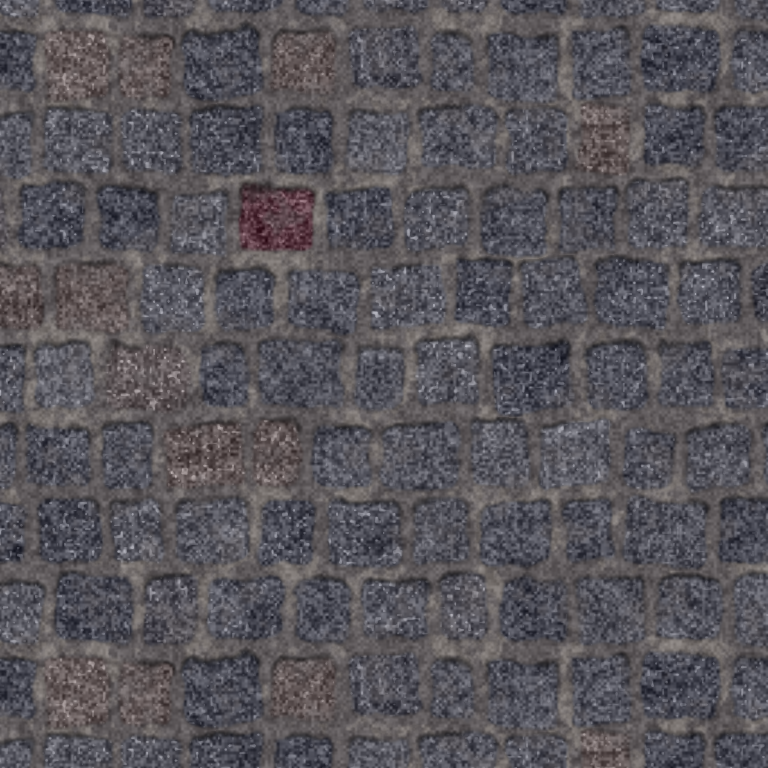
Write a Shadertoy shader that draws this texture.

```glsl
// Worn granite setts in staggered rows, with muddy, sandy joints.
#define PITCHES vec2(10.2, 9.8)  // setts across and rows down the canvas
#define ROW_PERIOD 8.0           // rows before the paving repeats
#define JOINT 0.085              // half the joint width, in pitches
#define WIDTH_JITTER 0.32
#define EDGE_WOBBLE 0.13
#define GRAIN 0.27
#define STONE_DARK vec3(0.265, 0.27, 0.315)
#define STONE_PALE vec3(0.35, 0.35, 0.385)
#define STONE_BROWN vec3(0.40, 0.345, 0.335)
#define STONE_RED vec3(0.33, 0.20, 0.24)
#define MUD vec3(0.375, 0.355, 0.362)
#define SAND vec3(0.51, 0.485, 0.47)

float hash(vec2 p) {
    return fract(sin(dot(p, vec2(127.1, 311.7))) * 43758.5);
}

float latticeHash(vec2 cell, float freq) {
    return hash(vec2(cell.x, mod(cell.y, ROW_PERIOD * freq)) + freq * 0.37);
}

// Value noise that wraps with the paving; freq is a whole number.
float noise(vec2 p, float freq) {
    p *= freq;
    vec2 i = floor(p), f = fract(p);
    f = f * f * (3.0 - 2.0 * f);
    vec2 e = vec2(1.0, 0.0);
    return mix(mix(latticeHash(i, freq), latticeHash(i + e.xy, freq), f.x),
               mix(latticeHash(i + e.yx, freq), latticeHash(i + e.xx, freq), f.x), f.y);
}

float fbm(vec2 p, float freq) {
    float sum = 0.0, amp = 0.5;
    for (int k = 0; k < 4; k++) {
        sum += amp * noise(p, freq);
        freq *= 2.0;
        amp *= 0.5;
    }
    return sum / 0.9375;
}

float roundedBox(vec2 q, vec2 halfSize, float radius) {
    vec2 d = abs(q) - halfSize + radius;
    return length(max(d, 0.0)) + min(max(d.x, d.y), 0.0) - radius;
}

// Distance to the nearest sett; also gives its id and the position within it.
float nearestSett(vec2 p, out vec2 settId, out vec2 local) {
    float nearest = 9.0;
    for (int dy = -1; dy <= 1; dy++)
    for (int dx = -1; dx <= 1; dx++) {
        float row = floor(p.y + 0.5) + float(dy);
        float wrapped = mod(row, ROW_PERIOD);
        float shift = hash(vec2(7.0, wrapped + 3.0));
        float column = floor(p.x + shift) + float(dx);
        vec2 id = vec2(column, wrapped);
        float left = column + WIDTH_JITTER * (hash(id) - 0.5);
        float right = column + 1.0 + WIDTH_JITTER * (hash(id + vec2(1.0, 0.0)) - 0.5);

        vec2 q = p - vec2(0.5 * (left + right) - shift, row + 0.08 * (hash(id + 31.0) - 0.5));
        float tilt = 0.14 * (hash(id + 47.0) - 0.5);
        q += tilt * vec2(-q.y, q.x);
        vec2 halfSize = vec2(0.5 * (right - left) - JOINT, 0.37 + 0.06 * hash(id + 59.0));
        float d = roundedBox(q, halfSize, 0.06 + 0.10 * hash(id + 67.0));
        if (d < nearest) {
            nearest = d;
            settId = id;
            local = q;
        }
    }
    return nearest;
}

void mainImage(out vec4 fragColor, in vec2 fragCoord) {
    vec2 p = fragCoord / iResolution.xy * PITCHES;
    float pixel = PITCHES.y / iResolution.y;

    // Uneven rows and chipped outlines
    vec2 bent = p + 0.12 * (vec2(noise(p + 5.0, 1.0), noise(p + 19.0, 1.0)) - 0.5);
    vec2 id, local;
    float d = nearestSett(bent, id, local) + EDGE_WOBBLE * (fbm(p, 4.0) - 0.5);
    float stoneMask = 1.0 - smoothstep(-0.02 - pixel, 0.02 + pixel, d);

    float fine = noise(p, 26.0) - 0.5;
    float coarse = noise(p, 11.0) - 0.5;
    float patches = fbm(p + 13.0, 2.0);

    // Granite: tint per sett, speckle and pale flecks
    float tint = hash(id + 83.0);
    vec3 stone = mix(STONE_DARK, STONE_PALE, hash(id + 71.0));
    stone = mix(stone, STONE_BROWN, 0.8 * smoothstep(0.84, 0.92, tint));
    stone = mix(stone, STONE_RED, step(0.988, tint));
    stone += GRAIN * fine + 0.12 * coarse + 0.14 * (patches - 0.5);
    stone += 0.17 * smoothstep(0.68, 0.95, noise(p + 3.0, 21.0)) * (0.4 + hash(id + 97.0));
    stone = mix(stone, MUD + 0.15 * fine, 0.45 * smoothstep(0.52, 0.75, fbm(p + 29.0, 3.0)));

    // Joints: mud with crumbling sand
    float sandMask = smoothstep(0.50, 0.66, 0.55 * patches + 0.45 * fbm(p + 41.0, 6.0));
    vec3 joint = mix(MUD, SAND, 0.85 * sandMask) + 0.13 * fine + 0.10 * coarse;

    // Dark crevice around each sett, deepest along its top
    vec3 color = mix(joint, stone, stoneMask);
    float rim = 1.0 - smoothstep(0.0, 0.07, abs(d));
    float top = smoothstep(0.15, 0.38, local.y) * smoothstep(0.25, 0.65, noise(p + 53.0, 3.0));
    color *= 1.0 - rim * (0.10 + 0.30 * top);

    fragColor = vec4(clamp(color, 0.0, 1.0), 1.0);
}
```
